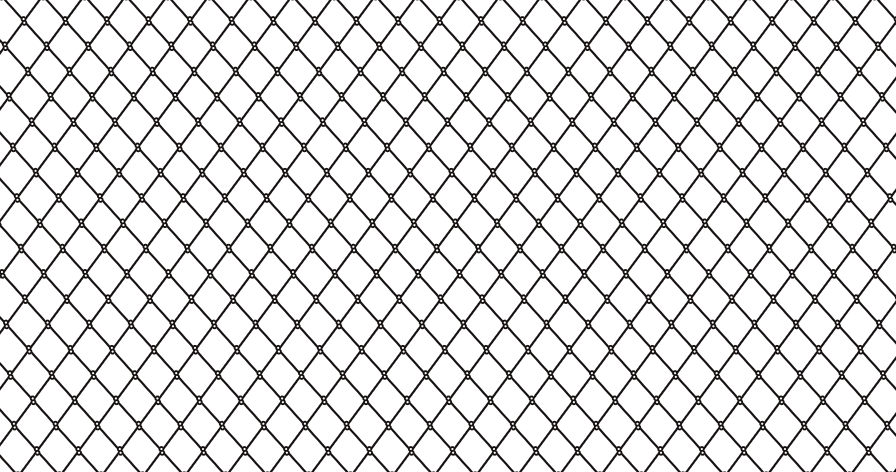
Give the GLSL for this pattern, as a Shadertoy shader.

```glsl
// Lengths are in units of the horizontal mesh pitch.
const float CANVAS_HEIGHT = 11.354;
const vec2 ANCHOR_KNOT = vec2(7.864, 7.20);
const vec2 ROW_STEP = vec2(0.548, -0.6084);
const float WIRE_HALF_WIDTH = 0.026;
const vec2 LOOP_OFFSET = vec2(-0.009, 0.045);
const float LOOP_RADIUS = 0.070;
const float HOLE_RADIUS = 0.025;
const vec3 WIRE_COLOR = vec3(0.09, 0.07, 0.07);
const vec3 BACKGROUND_COLOR = vec3(1.0);

// Signed distance to the two families of slanted wires.
float wireDistance(vec2 lattice) {
    float falling = abs(lattice.y - round(lattice.y)) / length(ROW_STEP);
    float sum = lattice.x + lattice.y;
    float rising = abs(sum - round(sum)) / length(ROW_STEP - vec2(1.0, 0.0));
    return min(falling, rising) * abs(ROW_STEP.y) - WIRE_HALF_WIDTH;
}

// Adds two interlocked loops, then opens their centres.
float addKnot(float wire, vec2 p) {
    float loopCentre = min(length(p - LOOP_OFFSET), length(p + LOOP_OFFSET));
    float solid = min(wire, loopCentre - LOOP_RADIUS);
    return max(solid, HOLE_RADIUS - loopCentre);
}

void mainImage(out vec4 fragColor, in vec2 fragCoord) {
    float pixel = CANVAS_HEIGHT / iResolution.y;
    vec2 p = fragCoord * pixel - ANCHOR_KNOT;

    // Skewed lattice coordinates: x counts rows, y counts columns.
    float row = p.y / ROW_STEP.y;
    vec2 lattice = vec2(row, p.x - row * ROW_STEP.x);

    // Position relative to the nearest knot.
    vec2 cell = lattice - round(lattice);
    vec2 local = cell.x * ROW_STEP + vec2(cell.y, 0.0);

    // Edge coverage over one pixel.
    float d = addKnot(wireDistance(lattice), local);
    float coverage = clamp(0.5 - d / pixel, 0.0, 1.0);
    fragColor = vec4(mix(BACKGROUND_COLOR, WIRE_COLOR, coverage), 1.0);
}
```
